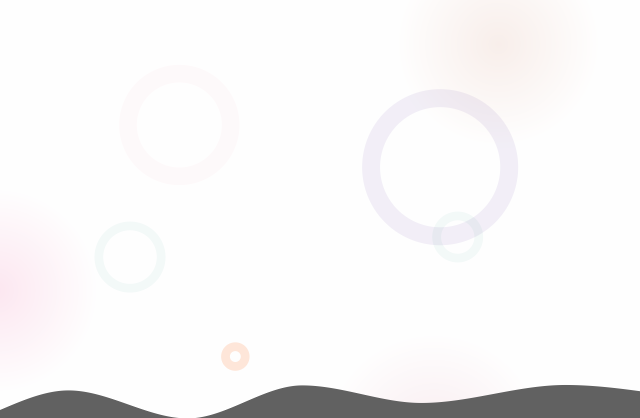
A WebGL 2 fragment shader for this background:

```glsl
#version 300 es
precision highp float;
// A white backdrop with soft radial glows, pale overlapping rings and a grey
// wave along the bottom. Glows and rings tint the paper by multiplication;
// the wave eases between its crests and troughs. Lengths are canvas heights.

#define PAPER vec3(0.998)
#define WAVE_COLOR vec3(0.38)
#define ROSE vec3(0.996, 0.978, 0.982)
#define LAVENDER vec3(0.949, 0.937, 0.969)
#define MINT vec3(0.955, 0.977, 0.974)
#define PEACH vec3(1.0, 0.902, 0.851)
#define GLOW_SAND vec3(0.974, 0.935, 0.920)
#define GLOW_PINK vec3(0.990, 0.905, 0.943)
#define GLOW_BLUSH vec3(0.975, 0.925, 0.940)
#define GLOW_RADIUS 0.25

uniform vec2 u_resolution;
out vec4 fragColor;

// Tint that fades linearly from the centre to the rim
vec3 glow(vec2 p, vec2 center, float radius, vec3 tint) {
    float strength = max(1.0 - length(p - center) / radius, 0.0);
    return mix(vec3(1.0), tint, strength);
}

// Tint inside a band of the given half width around a circle
vec3 ring(vec2 p, vec2 center, float radius, float halfWidth, vec3 tint, float pixel) {
    float d = abs(length(p - center) - radius) - halfWidth;
    return mix(vec3(1.0), tint, clamp(0.5 - d / pixel, 0.0, 1.0));
}

// Height of the wave, with level tangents at each crest and trough
float waveHeight(float x) {
    vec2 turns[7] = vec2[7](
        vec2(-0.160, -0.026), vec2(0.164, 0.066), vec2(0.449, -0.001),
        vec2(0.723, 0.078), vec2(1.008, 0.036), vec2(1.353, 0.079),
        vec2(1.796, 0.037));
    float height = turns[0].y;
    for (int i = 0; i < 6; i++) {
        float ease = smoothstep(turns[i].x, turns[i + 1].x, x);
        height += (turns[i + 1].y - turns[i].y) * ease;
    }
    return height;
}

void main() {
    float pixel = 1.0 / u_resolution.y;
    vec2 p = gl_FragCoord.xy * pixel;
    vec3 color = PAPER;

    // Soft glows
    color *= glow(p, vec2(1.192, 0.894), GLOW_RADIUS, GLOW_SAND);
    color *= glow(p, vec2(-0.010, 0.305), GLOW_RADIUS, GLOW_PINK);
    color *= glow(p, vec2(1.038, -0.060), GLOW_RADIUS * 1.08, GLOW_BLUSH);

    // Translucent rings
    color *= ring(p, vec2(0.429, 0.701), 0.1228, 0.0212, ROSE, pixel);
    color *= ring(p, vec2(1.053, 0.600), 0.1652, 0.0215, LAVENDER, pixel);
    color *= ring(p, vec2(0.311, 0.385), 0.0745, 0.0105, MINT, pixel);
    color *= ring(p, vec2(1.095, 0.433), 0.0504, 0.0105, MINT, pixel);
    color *= ring(p, vec2(0.563, 0.147), 0.0235, 0.0105, PEACH, pixel);

    // Wave in front
    float above = p.y - waveHeight(p.x);
    color = mix(color, WAVE_COLOR, clamp(0.5 - above / pixel, 0.0, 1.0));

    fragColor = vec4(color, 1.0);
}
```
